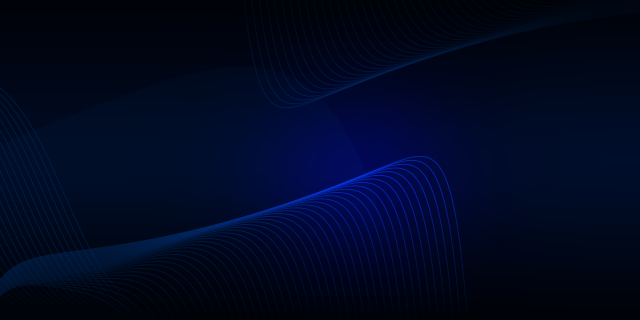
A Shadertoy shader for this background:

```glsl
// Dark navy backdrop with a blue glow and fans of fine flowing wave lines.

const vec3 NIGHT = vec3(0.0, 0.009, 0.040);
const vec3 NAVY = vec3(0.0, 0.044, 0.125);
const vec3 GLOW_BLUE = vec3(0.006, -0.012, 0.21);
const vec3 VEIL_TINT = vec3(0.0, 0.014, 0.028);
const vec3 LINE_TEAL = vec3(0.0, 0.19, 0.43);
const vec3 LINE_BLUE = vec3(0.02, 0.21, 0.93);

const vec2 GLOW_CENTER = vec2(1.12, 0.45);
const vec2 GLOW_SIZE = vec2(0.31, 0.26);
const vec2 LIGHT_CENTER = vec2(1.22, 0.46);
const vec2 FAN_TURN = vec2(2.208, 1.1745); // sum of a point and its half-turn
const float HALF_WIDTH = 0.0014;
const float SLOPE_STEP = 0.001;
const int FAN_LINES = 44;
const int SIDE_LINES = 26;
const float SIDE_SPACING = 0.021;

// Gaussian falloff around the origin
float bell(vec2 p) {
    return exp(-dot(p, p));
}

// Steep exponential fall that ends a rising curve
float fall(float x, float edge, float softness) {
    return 0.573 * exp((x - edge) / softness);
}

// Height of one fan line: t = 0 is the outer line, t = 1 the inner
float fanHeight(float x, float t) {
    float rise = 0.2 + 0.03 * x + 0.17 * x * x - 0.075 * exp(-x / 0.06);
    float spread = 0.09 * t * exp(-(x - 0.25) * (x - 0.25) / 0.1);
    float edge = mix(1.458, 0.52, t);
    return rise - spread - fall(x, edge, mix(0.044, 0.10, t));
}

// Height of the S-shaped line at the left border
float sideHeight(float x) {
    return 0.82 / (1.0 + exp((x - 0.2) / 0.09)) - 0.015;
}

// Smooth coverage of a curve, from its vertical offset and slope
float stroke(float offset, float slope, float pixel) {
    float d = abs(offset) / sqrt(1.0 + slope * slope);
    return clamp(0.5 + (HALF_WIDTH - d) / pixel, 0.0, 1.0);
}

// Combined coverage of all lines in a fan
float fan(vec2 p, float opacity, float pixel) {
    float clearPart = 1.0;
    for (int i = 0; i < FAN_LINES; i++) {
        float t = float(i) / float(FAN_LINES - 1);
        float y = fanHeight(p.x, t);
        float slope = (fanHeight(p.x + SLOPE_STEP, t) - y) / SLOPE_STEP;
        clearPart *= 1.0 - opacity * stroke(p.y - y, slope, pixel);
    }
    return 1.0 - clearPart;
}

// Combined coverage of the lines at the left border
float sideLines(vec2 p, float pixel) {
    float clearPart = 1.0;
    for (int i = 0; i < SIDE_LINES; i++) {
        float x = p.x + float(i) * SIDE_SPACING;
        float y = sideHeight(x);
        float slope = (sideHeight(x + SLOPE_STEP) - y) / SLOPE_STEP;
        clearPart *= 1.0 - 0.6 * stroke(p.y - y, slope, pixel);
    }
    return 1.0 - clearPart;
}

// Backdrop: horizontal band, central glow and translucent veil
vec3 backdrop(vec2 p, float pixel) {
    float band = exp(-pow((p.y - 0.5) / 0.31, 2.0));
    float sideLight = 0.72 + 0.28 * smoothstep(1.3, 1.9, p.x);
    float border = smoothstep(-0.05, 0.2, p.y) * smoothstep(1.1, 0.8, p.y);
    vec3 color = NIGHT * mix(0.4, 1.0, border) + NAVY * band * sideLight;
    color += GLOW_BLUE * bell((p - GLOW_CENTER) / GLOW_SIZE);

    float top = 0.55 + 0.43 * p.x - fall(p.x, 1.14, 0.2);
    float slope = 0.43 - fall(p.x, 1.14, 0.2) / 0.2;
    float inside = (top - p.y) / sqrt(1.0 + slope * slope);
    float veil = smoothstep(-pixel, pixel, inside);
    float veilFade = smoothstep(0.15, 0.5, p.y);
    return color + VEIL_TINT * veil * veilFade;
}

void mainImage(out vec4 fragColor, in vec2 fragCoord) {
    float pixel = 1.0 / iResolution.y;
    vec2 p = fragCoord * pixel;
    p.x *= 2.0 * iResolution.y / iResolution.x;
    vec3 color = backdrop(p, pixel);

    // Left border lines
    float sideFade = 0.75 * smoothstep(-0.05, 0.3, p.y);
    color = mix(color, LINE_TEAL, sideLines(p, pixel) * sideFade);

    // Upper fan, a half-turn of the lower one
    vec2 turned = FAN_TURN - p;
    float upperFade = mix(0.25, 0.85, smoothstep(0.15, 0.6, turned.y));
    upperFade *= 1.0 - 0.5 * smoothstep(1.2, 1.8, p.x);
    color = mix(color, LINE_TEAL, fan(turned, 0.6, pixel) * upperFade);

    // Lower fan, brightest near the glow
    float light = bell((p - LIGHT_CENTER) / vec2(0.48, 0.32));
    vec3 lineColor = mix(LINE_TEAL, LINE_BLUE, light);
    float lowerFade = mix(0.38, 0.95, smoothstep(0.08, 0.45, p.y));
    lowerFade *= smoothstep(-0.03, 0.12, p.y);
    color = mix(color, lineColor, fan(p, 0.7, pixel) * lowerFade);

    fragColor = vec4(color, 1.0);
}
```
